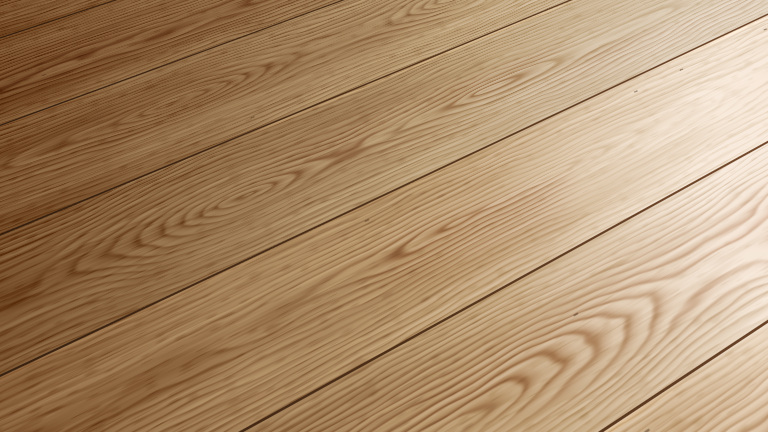
A Shadertoy shader for this texture:

```glsl
// Oiled oak floorboards receding in perspective, lit from the right.
#define VANISH vec2(5.495, 2.718)  // where the seams converge, in canvas heights
#define BOARD_PITCH 0.3065         // board width on the ground plane
#define SEAM_HALF 0.0075           // half seam width, in boards
#define RINGS 28.0                 // growth rings per board width
#define RING_DEPTH 0.16            // tonal strength of the rings
#define FIBER_DEPTH 0.13           // tonal strength of the fine fibers
#define FIGURE_DEPTH 1.25          // strength of the reddish heart figure
#define DARK_OAK vec3(0.48, 0.32, 0.175)
#define MID_OAK vec3(0.735, 0.615, 0.45)
#define PALE_OAK vec3(0.93, 0.87, 0.80)
#define SEAM_COLOR vec3(0.22, 0.12, 0.05)

float hash(vec2 p) {
    return fract(sin(dot(p, vec2(127.1, 311.7))) * 43758.5453);
}

float noise(vec2 p) {
    vec2 i = floor(p), f = fract(p);
    f = f * f * (3.0 - 2.0 * f);
    return mix(mix(hash(i), hash(i + vec2(1, 0)), f.x),
               mix(hash(i + vec2(0, 1)), hash(i + vec2(1, 1)), f.x), f.y);
}

float fbm(vec2 p) {
    float sum = 0.0, amp = 0.5;
    for (int i = 0; i < 3; i++) {
        sum += amp * noise(p);
        p = p * 2.03 + 17.3;
        amp *= 0.5;
    }
    return sum / 0.875;
}

// Distance from the wavering heart of the log to a point on the board face.
float ringRadius(float across, float along, float seed) {
    float x = across - mix(0.35, 0.65, hash(vec2(seed, 3.0)));
    float depth = 0.65 * (noise(vec2(along * 0.40, seed * 7.3)) - 0.42);
    float bend = 0.13 * (fbm(vec2(across * 2.0 + seed * 9.1, along * 0.5)) - 0.5);
    float wobble = 0.024 * (noise(vec2(across * 9.0, along * 2.0 + seed * 5.0)) - 0.5);
    wobble += 0.012 * (noise(vec2(across * 20.0, along * 5.0 + seed)) - 0.5);
    return sqrt(x * x + depth * depth) + bend + wobble;
}

// Window light: a ramp to the right with a soft glow, falling off at the near corner.
float lightTone(vec2 p) {
    vec2 g = (p - vec2(1.72, 0.66)) / vec2(0.62, 0.48);
    float nearCorner = 0.07 * p.x * smoothstep(0.4, 0.0, p.y);
    return 0.03 + 0.46 * p.x - 0.10 * p.y + 0.31 * exp(-dot(g, g)) - nearCorner;
}

vec3 oak(float t) {
    vec3 c = mix(DARK_OAK, MID_OAK, clamp(t * 2.0, -0.5, 1.0));
    return mix(c, PALE_OAK, clamp(t * 2.0 - 1.0, 0.0, 1.2));
}

void mainImage(out vec4 fragColor, in vec2 fragCoord) {
    vec2 p = fragCoord / iResolution.y;

    // Ground coordinates in board widths, across and along the boards
    vec2 toVanish = VANISH - p;
    float slant = toVanish.x / toVanish.y;
    float u = slant / BOARD_PITCH + 0.073;
    float v = 36.0 / toVanish.y - 1.95 * u;
    float board = floor(u), across = u - board;
    float boardSize = BOARD_PITCH * toVanish.y / sqrt(1.0 + slant * slant);
    float pixel = 1.0 / (iResolution.y * boardSize);
    float along = v + 31.0 * hash(vec2(board, 1.0));

    // Growth rings, sharp on the late side, faded where they become too fine
    float phase = RINGS * ringRadius(across, along, board);
    float fade = 1.0 - smoothstep(0.5, 1.3, fwidth(phase));
    float wave = 0.5 + 0.5 * sin(6.2832 * phase + 0.6 * sin(6.2832 * phase));
    float late = mix(0.375, wave * wave, fade);
    float ringVisible = 0.4 + 1.2 * noise(vec2(u * 7.0, along * 0.7 + 8.0));

    // Fibers, short pores and broad streaks
    float fiber = noise(vec2(u * 85.0, along * 2.5)) - 0.5;
    fiber += 0.6 * (noise(vec2(u * 40.0 + 5.0, along * 0.8)) - 0.5);
    float pores = smoothstep(0.62, 0.95, noise(vec2(u * 90.0 + 31.0, along * 9.0)));
    float streak = fbm(vec2(u * 4.0, along * 0.4)) - 0.5;

    // Tone of the wood under the light
    float light = lightTone(p);
    float contrast = mix(1.05, 0.75, smoothstep(0.4, 1.0, light));
    float grain = RING_DEPTH * ringVisible * (0.375 - late) + FIBER_DEPTH * fiber;
    grain += 0.22 * streak - 0.10 * pores + 0.012;
    float tint = hash(vec2(board, 2.0)) - 0.5;
    vec3 color = oak(light + contrast * grain + 0.04 * tint);

    // Reddish heart figure in patches near the middle of each board
    float middle = exp(-10.0 * (across - 0.5) * (across - 0.5));
    float patches = smoothstep(0.45, 0.70, fbm(vec2(across * 2.0 + board * 3.7, along * 0.5)));
    float figure = FIGURE_DEPTH * middle * patches * (0.12 + 0.88 * late) * contrast;
    color *= 1.0 - figure * vec3(0.11, 0.20, 0.26);
    color *= 1.0 + tint * vec3(0.02, -0.01, -0.04);

    // Rare small nicks
    vec2 cell = vec2(u * 4.0, v * 2.0);
    vec2 q = abs(fract(cell) - 0.5);
    float nick = smoothstep(0.04, 0.01, q.x) * smoothstep(0.05, 0.02, q.y);
    nick *= step(0.97, hash(floor(cell) + 40.0));
    color = mix(color, SEAM_COLOR, 0.4 * nick);

    // Pale worn edge below each seam, then the dark seam
    float worn = smoothstep(0.5, 0.85, noise(vec2(along * 0.6, board * 4.1)));
    float edge = smoothstep(0.955, 0.975, across);
    color = mix(color, color * 1.08 + 0.02, edge * worn);
    float seamDist = min(across, 1.0 - across);
    float seam = 1.0 - smoothstep(SEAM_HALF - 0.7 * pixel, SEAM_HALF + 0.7 * pixel, seamDist);
    vec3 seamLit = SEAM_COLOR * (0.8 + 0.9 * light);
    color = mix(color, seamLit, 0.9 * seam);

    fragColor = vec4(clamp(color, 0.0, 1.0), 1.0);
}
```
